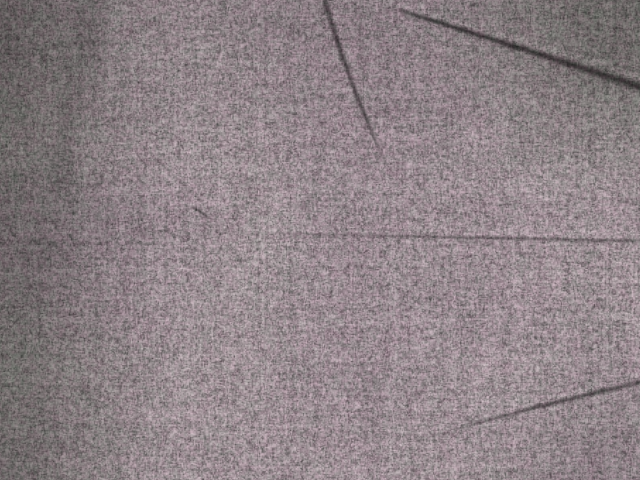
A Shadertoy shader for this texture:

```glsl
const vec3 PINK_TINT = vec3(1.0, 0.908, 0.95);
const vec3 GREY_TINT = vec3(0.975, 0.935, 0.925);
const float BRIGHTNESS = 0.605;
const float LEFT_SHADE = 0.31;
const float TOP_SHADE = 0.11;
const float CORNER_SHADE = 0.22;
const float GRAIN_FREQ = 340.0;    // yarn specks per canvas height
const float YARN_FREQ = 135.0;     // lengthwise variation of a yarn
const float STREAK_FREQ = 7.0;     // slow variation along a long thread
const float SPECK_DEPTH = 0.29;
const float YARN_DEPTH = 0.26;
const float STREAK_DEPTH = 0.09;
const float GAP_SKEW = 0.45;       // deepens the dark gaps between yarns
const float CHROMA_DEPTH = 0.045;
const float BLOTCH_DEPTH = 0.055;

float hash(vec2 cell) {
    vec3 q = fract(vec3(cell.xyx) * 0.1031);
    q += dot(q, q.yzx + 33.33);
    return fract((q.x + q.y) * q.z);
}

// Signed value noise, -0.5 to 0.5
float noise(vec2 p) {
    vec2 i = floor(p), f = fract(p);
    f = f * f * (3.0 - 2.0 * f);
    float low = mix(hash(i), hash(i + vec2(1, 0)), f.x);
    float high = mix(hash(i + vec2(0, 1)), hash(i + vec2(1, 1)), f.x);
    return mix(low, high, f.y) - 0.5;
}

// Bent crease from a to b; width and fade grow along it
float crease(vec2 p, vec2 a, vec2 b, float bend, vec2 width, vec2 fade) {
    vec2 along = b - a, rel = p - a;
    float t = dot(rel, along) / dot(along, along);
    float d = (along.x * rel.y - along.y * rel.x) / length(along);
    d -= bend * 4.0 * t * (1.0 - t);
    float w = mix(width.x, width.y, clamp(t, 0.0, 1.0));
    float ends = smoothstep(0.0, fade.x, t) * smoothstep(1.0, 1.0 - fade.y, t);
    float ridge = exp(-pow(abs(d / w - 2.2), 2.0));
    return ends * (exp(-d * d / (w * w)) - 0.12 * ridge);
}

// Crinkled yarns crossing in both directions
float weave(vec2 p) {
    vec2 wobble = vec2(noise(p * 90.0), noise(p * 90.0 + 70.0));
    vec2 q = p + 0.005 * wobble;
    float speck = noise(p * GRAIN_FREQ);
    float warp = noise(q * vec2(GRAIN_FREQ, YARN_FREQ) + 17.0);
    float weft = noise(q * vec2(YARN_FREQ, GRAIN_FREQ) + 41.0);
    float streaks = noise(p * vec2(230.0, STREAK_FREQ) + 5.0)
                  + noise(p * vec2(STREAK_FREQ, 230.0) + 9.0)
                  + 0.4 * noise(p * vec2(55.0, 3.0))
                  + 0.4 * noise(p * vec2(3.0, 55.0));
    float grain = SPECK_DEPTH * speck + YARN_DEPTH * (warp + weft);
    return grain - GAP_SKEW * grain * grain + STREAK_DEPTH * streaks;
}

float folds(vec2 p) {
    float shade = 0.0;
    shade += 0.42 * crease(p, vec2(0.668, 1.03), vec2(0.822, 0.62), -0.010,
                           vec2(0.006, 0.004), vec2(0.05, 0.4));
    shade += 0.52 * crease(p, vec2(0.795, 0.99), vec2(1.42, 0.79), 0.002,
                           vec2(0.004, 0.010), vec2(0.15, 0.01));
    shade += 0.40 * crease(p, vec2(0.85, 0.077), vec2(1.42, 0.222), 0.006,
                           vec2(0.003, 0.006), vec2(0.5, 0.01));
    shade += 0.27 * crease(p, vec2(0.1, 0.528), vec2(1.42, 0.497), -0.003,
                           vec2(0.003, 0.004), vec2(0.75, 0.01));
    shade += 0.12 * crease(p, vec2(0.25, 0.74), vec2(0.48, 0.525), 0.0,
                           vec2(0.003), vec2(0.3));
    // Broad soft band and a small snag
    shade += 0.09 * crease(p, vec2(0.22, 1.1), vec2(0.07, 0.3), -0.01,
                           vec2(0.03), vec2(0.1, 0.5));
    shade += 0.35 * crease(p, vec2(0.39, 0.572), vec2(0.44, 0.542), 0.003,
                           vec2(0.003), vec2(0.3));
    return shade;
}

void mainImage(out vec4 fragColor, in vec2 fragCoord) {
    vec2 p = fragCoord / iResolution.y;
    float right = iResolution.x / iResolution.y;

    // Uneven light over the cloth
    float leftEdge = 1.0 - smoothstep(-0.06, 0.4, p.x);
    float topCorner = 1.0 - smoothstep(0.0, 0.5, distance(p, vec2(right, 1.0)));
    float lowCorner = 1.0 - smoothstep(0.0, 0.4, distance(p, vec2(right, 0.0)));
    float blotch = noise(p * 4.0 + 3.0) + 0.5 * noise(p * 9.0);
    float light = BRIGHTNESS * (1.0 - LEFT_SHADE * leftEdge);
    light *= 1.0 - TOP_SHADE * smoothstep(0.55, 1.05, p.y);
    light *= 1.0 - CORNER_SHADE * topCorner - 0.11 * lowCorner;
    light *= 1.0 + BLOTCH_DEPTH * blotch;

    // Weave and creases
    light *= 1.0 + weave(p);
    light *= 1.0 - folds(p);

    // Pink cloth turning grey toward the dim sides
    float grey = clamp(0.75 * leftEdge + topCorner + 0.05 + 0.5 * blotch, 0.0, 1.0);
    vec3 color = light * mix(PINK_TINT, GREY_TINT, grey);
    float chroma = noise(p * 150.0 + 23.0) + 0.4 * noise(p * 30.0 + 61.0);
    color += CHROMA_DEPTH * chroma * vec3(0.5, -0.5, 0.1);

    fragColor = vec4(clamp(color, 0.0, 1.0), 1.0);
}
```
